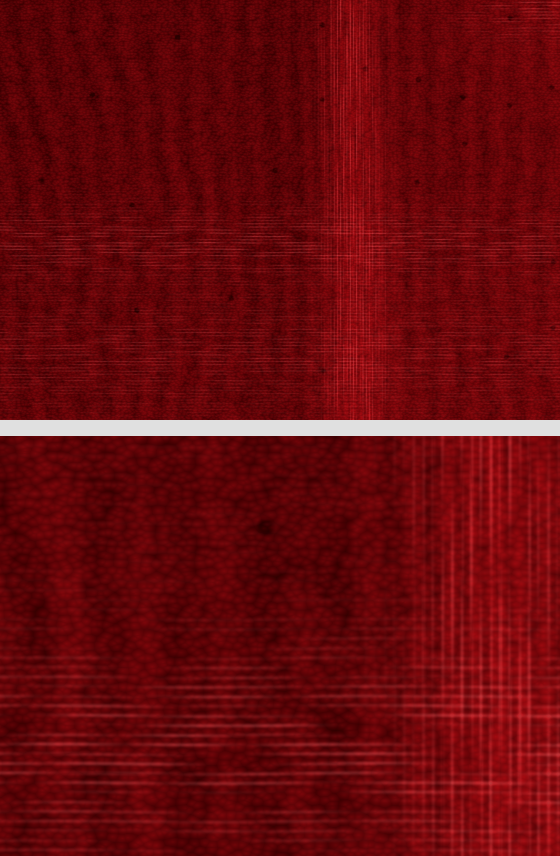
Top: the whole. Bottom: its middle third, enlarged.
Give the GLSL for this texture, as a WebGL 1 fragment shader.

```glsl
precision highp float;
// Dark red woven cloth with wavy moire bands, a bright vertical fold and fine threads.
uniform vec2 u_resolution;

const vec3 GARNET = vec3(0.28, 0.0, 0.01);
const vec3 SCARLET = vec3(0.55, 0.03, 0.05);
const vec3 THREAD_SHEEN = vec3(0.02, 0.09, 0.085);
const float TAU = 6.28318;
const float FOLD_X = 0.835;
const float THREADS = 131.0;

vec2 hash2(vec2 p) {
  vec2 q = vec2(dot(p, vec2(127.1, 311.7)), dot(p, vec2(269.5, 183.3)));
  return fract(sin(q) * 43758.55);
}

// Cellular noise: distance to the nearest seed, and that seed's random value
vec2 cells(vec2 p) {
  vec2 base = floor(p);
  vec2 nearest = vec2(9.0, 0.0);
  for (int j = -1; j <= 1; j++) {
    for (int i = -1; i <= 1; i++) {
      vec2 id = base + vec2(float(i), float(j));
      vec2 seed = hash2(id);
      float d = length(id + seed - p);
      if (d < nearest.x) nearest = vec2(d, seed.x);
    }
  }
  return nearest;
}

float bell(float x, float width) {
  return exp(-x * x / (2.0 * width * width));
}

// Soft blobs with a chosen stretch, from 0 to 1
float patches(vec2 p, vec2 scale) {
  return 1.0 - smoothstep(0.1, 0.75, cells(p * scale).x);
}

// Parallel threads across one axis
float threadLine(float x, float count) {
  float wave = 0.5 + 0.5 * sin(TAU * count * x);
  return wave * wave;
}

// Wide bands that crowd together close to the fold
float moire(vec2 p, float foldX) {
  float away = smoothstep(0.08, 0.35, abs(p.x - foldX));
  float sway = 0.010 * sin(p.y * 7.0 + p.x * 4.0)
             + 0.006 * sin(p.y * 19.0 - p.x * 11.0)
             + 0.003 * sin(p.y * 43.0 + p.x * 29.0);
  float lean = 0.16 * max(p.y - 0.45, 0.0) * (1.0 - smoothstep(0.0, 0.55, p.x));
  float d = abs(p.x - foldX + sway * away + lean);
  float phase = 15.0 * d + 3.0 * (1.0 - exp(-d / 0.045));
  return sin(TAU * phase) * (0.8 + 0.2 * sin(p.y * 11.0 + p.x * 17.0));
}

// Where horizontal threads catch the light
float weftLight(vec2 p) {
  float rows = bell(p.y - 0.42, 0.05) + 0.65 * bell(p.y - 0.16, 0.08);
  float corner = smoothstep(1.0, 1.3, p.x) * smoothstep(0.85, 1.0, p.y);
  return 0.12 + rows + 0.9 * corner;
}

// Sparse dark flecks
float flecks(vec2 p) {
  vec2 c = cells(p * 9.0);
  return (1.0 - smoothstep(0.03, 0.08, c.x)) * step(0.8, c.y);
}

void main() {
  vec2 p = gl_FragCoord.xy / u_resolution.y;
  float foldX = FOLD_X + 0.008 * sin(p.y * 3.0 + 1.0);
  float foldWidth = 0.065 - 0.018 * p.y;
  float glow = bell(p.x - foldX - 0.012, foldWidth);

  // Broad shading: darker upper left, lighter right and lower edge
  float shade = 0.16 * (p.x - 0.66) - 0.14 * (p.y - 0.5)
              + 0.2 * smoothstep(0.9, 1.33, p.x) * smoothstep(0.6, 1.0, p.y)
              - 0.10 * bell(p.x - 0.68, 0.08);

  // Cloudy mottling and fine grain
  float mottle = 0.45 - cells(p * vec2(52.0, 44.0) + 3.0 * sin(p.yx * 5.0)).x;
  float blotch = 0.45 - cells(p * vec2(21.0, 16.0) + 7.0).x;
  float grain = 0.45 - cells(p * vec2(125.0, 185.0)).x;

  // Broken weft streaks across and warp lines along the fold
  float weft = threadLine(p.y + 0.0004 * sin(p.x * 23.0), THREADS)
             * patches(p, vec2(11.0, 58.0)) * weftLight(p);
  float warp = threadLine(p.x, THREADS)
             * patches(p + 5.0, vec2(95.0, 7.0)) * bell(p.x - foldX, 0.045);

  float tone = 0.31 + shade + 0.46 * glow
             + 0.14 * moire(p, foldX)
             + 0.30 * mottle + 0.22 * blotch + 0.62 * grain
             + 0.55 * weft + 0.65 * warp - 0.6 * flecks(p);
  vec3 cloth = mix(GARNET, SCARLET, clamp(tone, -0.45, 1.6));
  cloth += THREAD_SHEEN * (weft + warp);
  gl_FragColor = vec4(clamp(cloth, 0.0, 1.0), 1.0);
}
```
